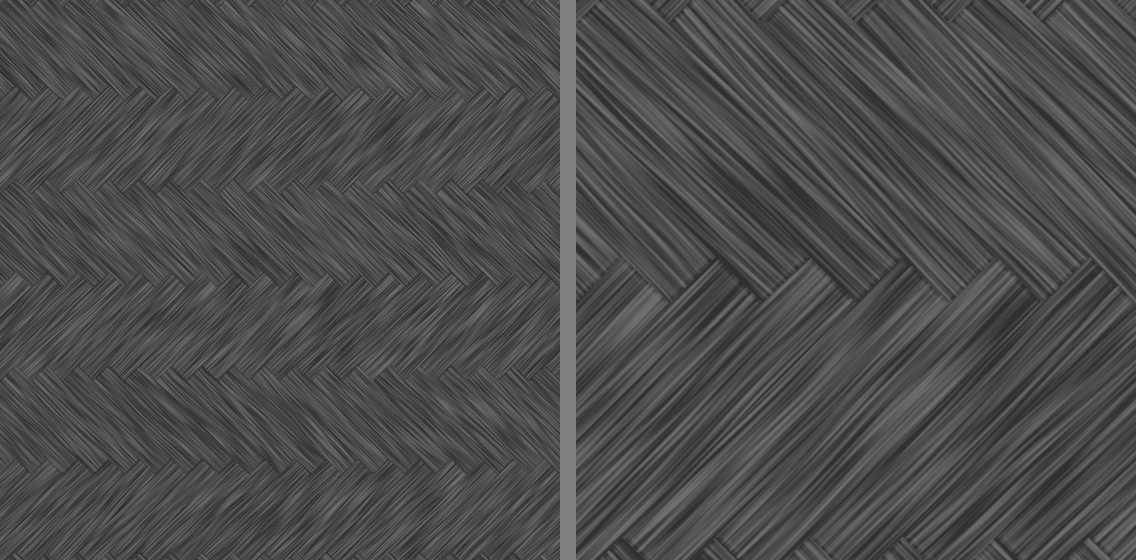
Left, the full canvas; right, a detail of the centre.
A WebGL 2 fragment shader for this texture:

```glsl
#version 300 es
precision highp float;
// Charcoal herringbone parquet with fine streaked wood grain.
uniform vec2 u_resolution;
out vec4 fragColor;

const float COLUMNS = 18.0;      // planks across the canvas
const float BAND_HEIGHT = 3.0;   // band height, in column widths
const float PLANK_LENGTH = 6.0;  // in plank widths
const float TAU = 6.28319;
const vec3 DARK_GRAIN = vec3(0.19);
const vec3 LIGHT_GRAIN = vec3(0.41);

struct Plank {
    vec2 local;  // x across 0..1, y along 0..PLANK_LENGTH
    vec2 id;     // column and band
};

float hash(vec2 p) {
    p = fract(p * vec2(0.1031, 0.1137));
    p += dot(p, p.yx + 33.33);
    return fract((p.x + p.y) * p.x);
}

float cornerSlope(vec2 cell, vec2 offset) {
    float angle = TAU * hash(cell);
    return dot(vec2(cos(angle), sin(angle)), offset);
}

float gradientNoise(vec2 p) {
    vec2 i = floor(p), f = fract(p);
    vec2 u = f * f * f * (f * (f * 6.0 - 15.0) + 10.0);
    vec2 e = vec2(1.0, 0.0);
    float low = mix(cornerSlope(i, f), cornerSlope(i + e, f - e), u.x);
    float high = mix(cornerSlope(i + e.yx, f - e.yx), cornerSlope(i + 1.0, f - 1.0), u.x);
    return mix(low, high, u.y);
}

// Finds the plank under q; even bands lean right, odd bands lean left.
Plank findPlank(vec2 q) {
    float zigzag = 0.25 - abs(fract(q.x) - 0.5);
    float band = floor((q.y - zigzag) / BAND_HEIGHT);
    float lean = mod(band, 2.0) < 0.5 ? 1.0 : -1.0;
    float across = q.x - lean * (q.y + 0.25);
    float index = floor(across);
    float start = lean * index + 2.0 * BAND_HEIGHT * band + (lean > 0.0 ? 0.75 : -0.25);
    float along = q.y + lean * q.x - start;
    float column = mod(index + lean * BAND_HEIGHT * band, COLUMNS);
    return Plank(vec2(across - index, along), vec2(column, mod(band, 6.0)));
}

// Long crisp streaks, slightly tilted and bent differently on each plank.
float woodGrain(vec2 local, vec2 seed, float tilt) {
    float bend = 0.06 * gradientNoise(vec2(local.y * 0.4, 0.5) + seed);
    float x = local.x + bend + tilt * (local.y - 0.5 * PLANK_LENGTH);
    float streaks = gradientNoise(vec2(x * 13.0, local.y * 0.42) + seed);
    float fibres = gradientNoise(vec2(x * 22.0, local.y * 0.65) + seed.yx + 40.0);
    float patches = gradientNoise(vec2(x * 2.0, local.y * 0.4) + seed + 80.0);
    float crisp = smoothstep(-0.35, 0.4, streaks) - 0.47;
    return 0.6 * crisp + 0.85 * fibres + 0.17 * patches;
}

// Thin dark groove with a faint light rim beside it.
float jointShade(vec2 local) {
    vec2 inset = min(local, vec2(1.0, PLANK_LENGTH) - local);
    float edge = min(inset.x, inset.y);
    float groove = 1.0 - smoothstep(0.02, 0.06, edge);
    float rim = smoothstep(0.05, 0.08, edge) - smoothstep(0.09, 0.13, edge);
    return 0.1 * rim - 0.22 * groove;
}

vec3 parquet(vec2 q) {
    Plank plank = findPlank(q);
    float tone = hash(plank.id + 3.0) - 0.5;
    float tilt = 0.07 * (hash(plank.id + 57.0) - 0.5);
    vec2 seed = floor(900.0 * vec2(hash(plank.id + 11.0), hash(plank.id + 29.0))) + 50.0;
    float light = 0.49 + 0.13 * tone + woodGrain(plank.local, seed, tilt);
    light += jointShade(plank.local);
    return mix(DARK_GRAIN, LIGHT_GRAIN, clamp(light, 0.0, 1.1));
}

void main() {
    // Average a 2 by 2 grid inside each pixel to smooth the edges.
    vec3 color = vec3(0.0);
    for (int i = 0; i < 4; i++) {
        vec2 offset = vec2(i % 2, i / 2) * 0.5 - 0.25;
        color += parquet((gl_FragCoord.xy + offset) / u_resolution.y * COLUMNS);
    }
    fragColor = vec4(color / 4.0, 1.0);
}
```
